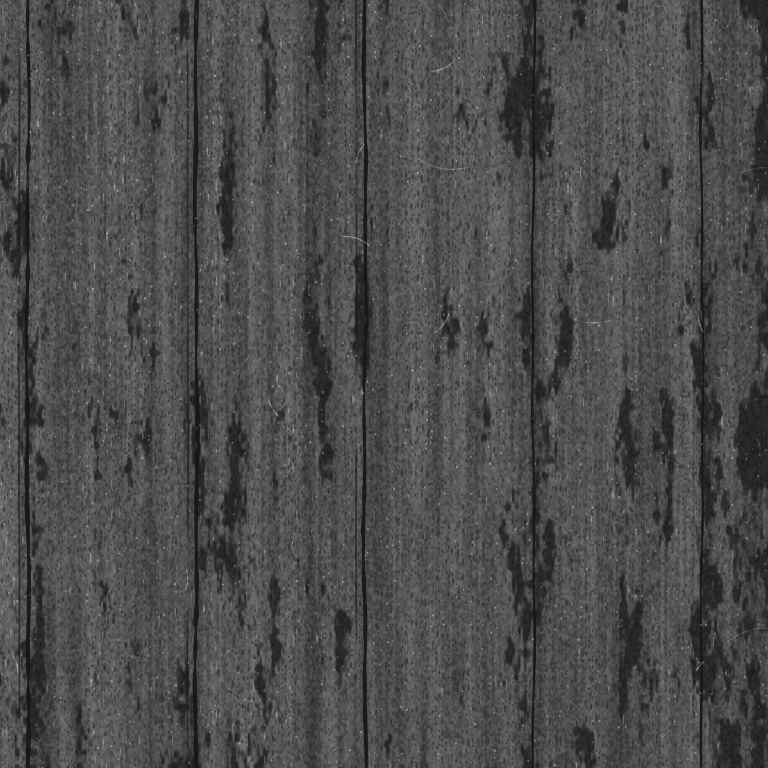
Write a WebGL 2 fragment shader that draws this texture.

```glsl
#version 300 es
precision highp float;
// Weathered charcoal planks: vertical grain, dark seams, ragged stains, pits and pale scuffs.

#define BASE_TONE 0.332
#define STAIN_TONE 0.135
#define SEAM_TONE 0.085
#define PLANK_WIDTH 0.2195
#define FIRST_SEAM 0.036
#define GRAIN_CONTRAST 0.17
#define STREAK_CONTRAST 0.09
#define STAIN_LEVEL 0.67
#define PIT_DENSITY 0.34
#define SPECK_DENSITY 0.11
#define SCRATCH_DENSITY 0.16

uniform vec2 u_resolution;
out vec4 fragColor;

float hash(vec2 p) {
    vec3 q = fract(p.xyx * 0.1031);
    q += dot(q, q.yzx + 33.33);
    return fract((q.x + q.y) * q.z);
}

float noise(vec2 p) {
    vec2 i = floor(p), f = fract(p);
    f = f * f * (3.0 - 2.0 * f);
    return mix(mix(hash(i), hash(i + vec2(1, 0)), f.x),
               mix(hash(i + vec2(0, 1)), hash(i + 1.0), f.x), f.y);
}

// Soft vertical band centred on c
float band(float x, float c, float w) {
    float d = (x - c) / w;
    return exp(-d * d);
}

// Scattered ellipses, one per cell, with the columns shifted against each other
float flecks(vec2 uv, vec2 grid, float density, float radius, float seed) {
    vec2 p = uv * grid;
    p.y += hash(vec2(floor(p.x), seed)) * 17.0;
    vec2 cell = floor(p) + seed;
    float size = radius * mix(0.5, 1.0, hash(cell + 7.1));
    vec2 center = mix(vec2(size), vec2(1.0 - size),
                      vec2(hash(cell + 3.3), hash(cell + 11.7)));
    float d = length(fract(p) - center) / size;
    return smoothstep(1.0, 0.35, d) * step(hash(cell), density);
}

// Short bent hairlines in random directions
float scratches(vec2 uv, float count, float seed) {
    vec2 p = uv * count + seed;
    vec2 cell = floor(p);
    float angle = 6.2832 * hash(cell + 5.0);
    float reach = mix(0.07, 0.22, hash(cell + 9.0));
    vec2 q = fract(p) - 0.5;
    q = mat2(cos(angle), -sin(angle), sin(angle), cos(angle)) * q;
    q.y += 1.3 * q.x * q.x;
    float width = 0.0013 * count;
    float line = smoothstep(width, width * 0.3, abs(q.y));
    return line * smoothstep(reach, reach * 0.7, abs(q.x)) * step(hash(cell), SCRATCH_DENSITY);
}

// Dark joint with a thinner parallel crack to its left
float seams(vec2 uv, float edge) {
    float k = floor((uv.x - FIRST_SEAM) / PLANK_WIDTH + 0.5);
    float wobble = 0.0012 * sin(uv.y * 9.0 + k * 4.0) + 0.0008 * sin(uv.y * 31.0 + k);
    float d = uv.x - FIRST_SEAM - k * PLANK_WIDTH - wobble;
    float ragged = noise(vec2(k * 13.0 + uv.x * 60.0, uv.y * 45.0));
    float width = mix(0.0011, 0.0034, ragged * (k < 2.5 ? 1.0 : 0.35));
    float joint = smoothstep(width + edge, width - edge, abs(d));
    float crack = smoothstep(0.0012 + edge, 0.0, abs(d + 0.011 + wobble * 0.7));
    crack *= smoothstep(0.25, 0.6, noise(vec2(k * 7.0, uv.y * 8.0))) * (k < 2.5 ? 0.7 : 0.25);
    return max(joint * 0.92, crack);
}

void main() {
    vec2 uv = gl_FragCoord.xy / u_resolution;
    float x = uv.x, edge = 0.6 / u_resolution.x;

    // Long tonal bands
    float darkBand = 0.7 * band(x, 0.302, 0.010) + band(x, 0.410, 0.018)
                   + 0.5 * band(x, 0.358, 0.006) + 0.5 * band(x, 0.810, 0.010)
                   + 1.1 * band(x, 1.000, 0.028) + 0.6 * band(x, 0.935, 0.022);
    float lightBand = band(x, 0.140, 0.018) + band(x, 0.378, 0.014)
                    + 0.7 * band(x, 0.280, 0.012) + band(x, 0.0, 0.024);
    float plankPos = fract((x - FIRST_SEAM) / PLANK_WIDTH + 0.5) - 0.5;
    float nearSeam = band(plankPos, 0.0, 0.06);

    // Fibres and fine grain
    float fine = 0.7 * noise(uv * vec2(430.0, 300.0)) + 0.3 * noise(uv * vec2(210.0, 130.0) + 40.0);
    float streak = noise(uv * vec2(240.0, 7.0)) + noise(uv * vec2(60.0, 2.0) + 9.0) - 1.0;
    float ripple = sin(x * 210.0 + 2.0 * sin(x * 47.0)) * sin(x * 83.0 + 0.6 * sin(uv.y * 5.0));
    float tone = BASE_TONE + GRAIN_CONTRAST * (fine - 0.5) + STREAK_CONTRAST * streak;
    tone += 0.008 * ripple + 0.025 * lightBand - 0.035 * darkBand - 0.02 * nearSeam;

    // Ragged stains drawn out along the grain
    float stain = 0.48 * noise(uv * vec2(38.0, 7.0) + 3.0) + 0.30 * noise(uv * vec2(95.0, 26.0))
                + 0.22 * noise(uv * vec2(250.0, 100.0) + 70.0);
    stain += 0.15 * darkBand + 0.08 * nearSeam - 0.07 * lightBand + 0.03 * smoothstep(0.68, 0.72, x);
    float stained = smoothstep(STAIN_LEVEL - 0.05, STAIN_LEVEL + 0.09, stain);
    tone = mix(tone, STAIN_TONE + 0.09 * (fine - 0.5), 0.9 * stained);

    // Pits in two sizes
    float pitShare = PIT_DENSITY * (0.4 + 1.2 * noise(uv * vec2(24.0, 5.0) + 20.0));
    float pits = max(flecks(uv, vec2(150.0, 55.0), pitShare, 0.38, 2.0),
                     flecks(uv, vec2(230.0, 130.0), pitShare, 0.42, 31.0));
    tone = mix(tone, 0.17, 0.62 * pits);
    tone = mix(tone, SEAM_TONE, seams(uv, edge));

    // Pale dust, worn fibres and scratches
    float dust = flecks(uv, vec2(120.0, 100.0), SPECK_DENSITY, 0.24, 53.0);
    float worn = flecks(uv, vec2(190.0, 32.0), 0.04 + 0.26 * lightBand, 0.34, 77.0);
    float hairlines = max(scratches(uv, 9.0, 4.3), 0.5 * scratches(uv, 5.0, 21.6));
    tone += 0.22 * dust + 0.15 * worn * (0.4 + fine) + 0.28 * hairlines * (0.3 + fine);

    fragColor = vec4(vec3(clamp(tone, 0.06, 0.78)), 1.0);
}
```
